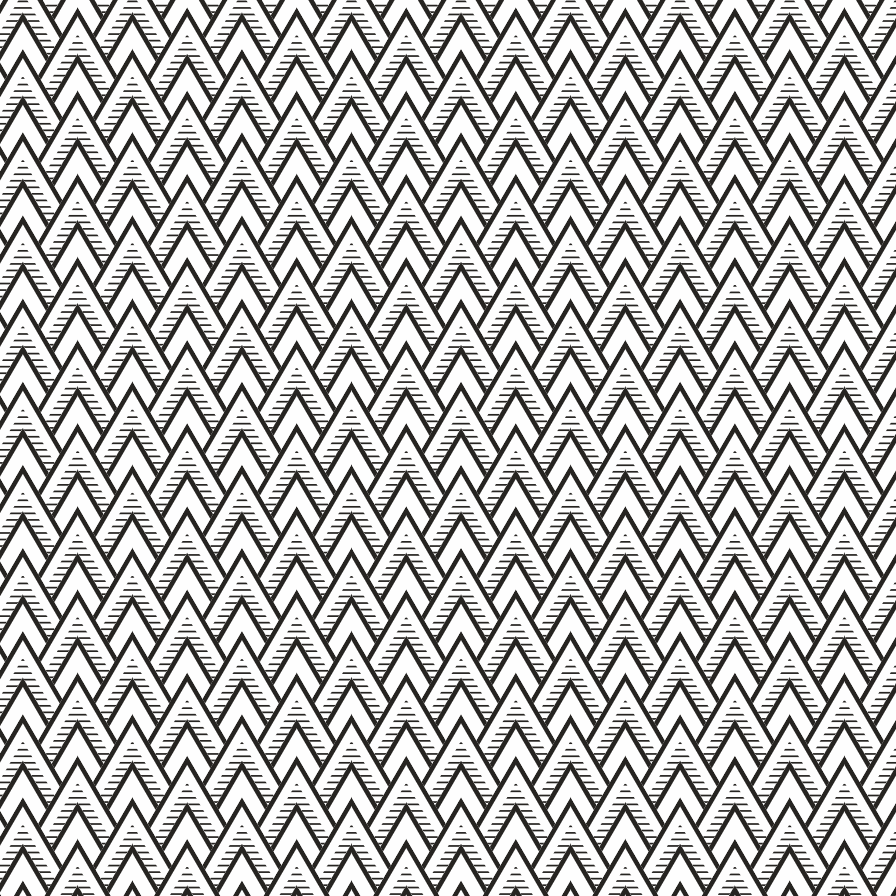
Give the GLSL for this pattern, as a Shadertoy shader.

```glsl
const vec3 PAPER = vec3(0.995);
const vec3 INK = vec3(0.15, 0.14, 0.13);

const vec2 FIRST_PEAK = vec2(0.0255, 0.9455);
const float COLUMN_STEP = 0.06113;
const float ROW_STEP = 0.0464;       // neighbouring columns sit one row apart
const float SLOPE = 1.72;

const float LINE_WIDTH = 0.0052;
const float INNER_DROP = 0.0521;     // peak to inner chevron, vertically
const float HATCH_DROP = 0.0300;     // peak to tip of the hatched band
const float HATCH_START = 0.03255;   // peak to first hatch line
const float HATCH_STEP = 0.0073;
const float HATCH_WIDTH = 0.0019;

// Antialiased coverage, positive distance is inside
float coverage(float dist, float pixel) {
    return clamp(dist / pixel + 0.5, 0.0, 1.0);
}

float band(float v, float start, float end, float pixel) {
    return coverage(min(v - start, end - v), pixel);
}

// Ink inside one peak; drop is measured downwards from its tip
float peakInk(float drop, float depth, float cosine, float pixel) {
    float inner = INNER_DROP * cosine;
    float outline = band(depth, 0.0, LINE_WIDTH, pixel);
    float chevron = band(depth, inner, inner + LINE_WIDTH, pixel);

    // Horizontal hatching between the white border and the inner chevron
    float stripe = abs(mod(drop - HATCH_START + 0.5 * HATCH_STEP, HATCH_STEP) - 0.5 * HATCH_STEP);
    float hatch = coverage(0.5 * HATCH_WIDTH - stripe, pixel)
                * band(depth, HATCH_DROP * cosine, inner, pixel);

    return max(max(outline, chevron), hatch);
}

void mainImage(out vec4 fragColor, in vec2 fragCoord) {
    float pixel = 1.0 / iResolution.y;
    vec2 p = fragCoord * pixel - FIRST_PEAK;
    float cosine = inversesqrt(1.0 + SLOPE * SLOPE);
    float nearestRow = floor(-p.y / ROW_STEP);
    float ink = 0.0;

    // Lower rows overlap the ones above, so paint from back to front
    for (int i = -3; i <= 1; i++) {
        float row = nearestRow + float(i);
        float x = mod(p.x - row * COLUMN_STEP + COLUMN_STEP, 2.0 * COLUMN_STEP) - COLUMN_STEP;
        float drop = -p.y - row * ROW_STEP;
        float depth = (drop - SLOPE * abs(x)) * cosine;
        ink = mix(ink, peakInk(drop, depth, cosine, pixel), coverage(depth, pixel));
    }

    fragColor = vec4(mix(PAPER, INK, ink), 1.0);
}
```
